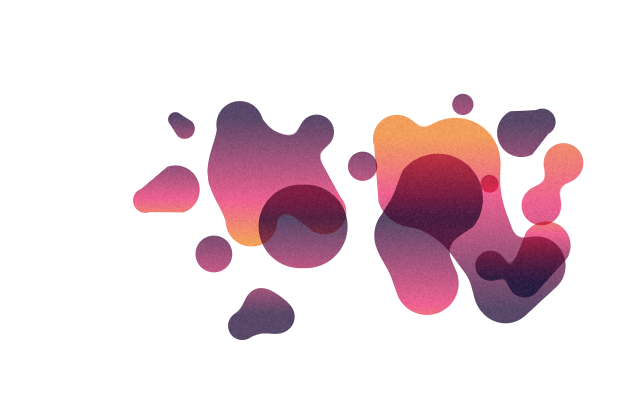
Write a Shadertoy shader that draws this background.

```glsl
// Translucent gradient blobs, multiplied together on a white ground.

#define HEIGHT 4.74                  // canvas height in design units
#define JOIN 0.20                    // softness of the joins between lobes
#define GRAIN 0.05                   // strength of the film grain
#define GRAIN_CELLS 66.0             // grain cells per design unit
#define FOLD 2.62                    // height where mirrored gradients fold
#define NAVY vec3(0.35, 0.28, 0.41)
#define PINK vec3(0.93, 0.38, 0.57)
#define ORANGE vec3(0.95, 0.62, 0.36)
#define DARKEST vec3(0.17, 0.11, 0.26)

float hash(vec2 p) {
    vec3 q = fract(p.xyx * 0.1031);
    q += dot(q, q.yzx + 33.33);
    return fract((q.x + q.y) * q.z);
}

// Smooth union of two distances
float join(float a, float b) {
    float h = max(JOIN - abs(a - b), 0.0);
    return min(a, b) - h * h / (4.0 * JOIN);
}

float disc(vec2 p, float x, float y, float r) {
    return length(p - vec2(x, y)) - r;
}

// Tapered capsule; each end is (x, y, radius)
float lobe(vec2 p, vec3 a, vec3 b) {
    vec2 axis = b.xy - a.xy;
    float h = clamp(dot(p - a.xy, axis) / dot(axis, axis), 0.0, 1.0);
    return length(p - a.xy - axis * h) - mix(a.z, b.z, h);
}

// Gradient position: 0 at the navy height, 1 at the pink height
float along(float y, float navyY, float pinkY) {
    return (y - navyY) / (pinkY - navyY);
}

vec3 ramp(float t) {
    vec3 c = mix(NAVY, PINK, clamp(t, 0.0, 1.0));
    return mix(c, ORANGE, clamp(2.0 * (t - 1.0), 0.0, 1.0));
}

// Multiply one gradient shape into the colour
void paint(inout vec3 color, float d, float t, float pixel, float grain) {
    float cover = clamp(0.5 - d / pixel, 0.0, 1.0);
    color *= mix(vec3(1.0), ramp(t) + grain, cover);
}

// Single discs: x, y, radius, gradient position at the centre
const vec4 DISCS[4] = vec4[4](
    vec4(2.56, 3.04, 0.22, 0.48), vec4(4.34, 1.99, 0.175, 0.48),
    vec4(5.54, 1.25, 0.127, 0.42), vec4(5.86, 2.20, 0.107, 0.90));

void mainImage(out vec4 fragColor, in vec2 fragCoord) {
    float pixel = HEIGHT / iResolution.y;
    vec2 p = vec2(fragCoord.x, iResolution.y - fragCoord.y) * pixel;
    float grain = GRAIN * (hash(floor(p * GRAIN_CELLS)) - 0.5);
    vec3 color = vec3(1.0);
    float d;

    // Large left blob
    d = lobe(p, vec3(2.87, 1.49, 0.28), vec3(3.00, 2.05, 0.48));
    d = join(d, lobe(p, vec3(3.00, 2.05, 0.48), vec3(3.01, 2.64, 0.31)));
    d = join(d, lobe(p, vec3(3.45, 2.05, 0.41), vec3(3.88, 2.54, 0.265)));
    d = join(d, disc(p, 3.79, 1.58, 0.208));
    paint(color, d, along(p.y, 1.40, 2.40), pixel, grain);

    // Wide disc across its foot
    d = lobe(p, vec3(3.595, 2.71, 0.50), vec3(3.66, 2.71, 0.50));
    paint(color, d, along(abs(p.y - FOLD), 0.0, 0.88), pixel, grain);

    // Large right blob with an arm reaching down
    d = lobe(p, vec3(4.75, 1.66, 0.285), vec3(4.95, 2.28, 0.44));
    d = join(d, lobe(p, vec3(5.45, 1.95, 0.54), vec3(5.42, 2.35, 0.48)));
    d = join(d, lobe(p, vec3(5.48, 2.35, 0.48), vec3(6.02, 3.35, 0.32)));
    d = join(d, lobe(p, vec3(6.05, 3.52, 0.35), vec3(6.42, 3.18, 0.35)));
    paint(color, d, along(p.y, 3.70, 2.32), pixel, grain);

    // Dark blob folded over it
    d = lobe(p, vec3(5.24, 2.38, 0.54), vec3(4.89, 2.82, 0.36));
    d = join(d, lobe(p, vec3(4.89, 2.82, 0.36), vec3(5.11, 3.39, 0.38)));
    paint(color, d, along(abs(p.y - FOLD), 0.0, 1.02), pixel, grain);

    // Two linked drops at the right
    d = join(disc(p, 6.745, 1.95, 0.237), disc(p, 6.48, 2.46, 0.237));
    d = join(d, lobe(p, vec3(6.74, 1.95, 0.03), vec3(6.48, 2.46, 0.03)));
    paint(color, d, along(p.y, 4.50, 2.43), pixel, grain);

    // Drop and side bead at the lower right
    d = lobe(p, vec3(6.54, 2.94, 0.29), vec3(6.28, 3.36, 0.20));
    d = join(d, disc(p, 5.87, 3.18, 0.18));
    paint(color, d, along(p.y, 3.38, 2.80), pixel, grain);

    // Small outer blobs: upper left, left, lower left, upper right
    d = lobe(p, vec3(2.10, 1.43, 0.088), vec3(2.21, 1.54, 0.122));
    paint(color, d, along(p.y, 1.40, 1.90), pixel, grain);
    d = lobe(p, vec3(2.10, 2.27, 0.29), vec3(1.74, 2.40, 0.148));
    paint(color, d, along(p.y, 1.75, 2.38), pixel, grain);
    d = lobe(p, vec3(2.90, 3.90, 0.17), vec3(3.16, 3.75, 0.17));
    d = join(d, join(disc(p, 3.12, 3.62, 0.165), disc(p, 3.33, 3.79, 0.197)));
    paint(color, d, along(p.y, 3.75, 3.15), pixel, grain);
    d = lobe(p, vec3(6.24, 1.59, 0.29), vec3(6.49, 1.46, 0.16));
    paint(color, d, along(p.y, 1.45, 2.50), pixel, grain);

    // Single discs
    for (int i = 0; i < 4; i++) {
        vec4 s = DISCS[i];
        paint(color, disc(p, s.x, s.y, s.z), s.w + (p.y - s.y) / 0.9, pixel, grain);
    }

    fragColor = vec4(max(color, DARKEST + grain), 1.0);
}
```
